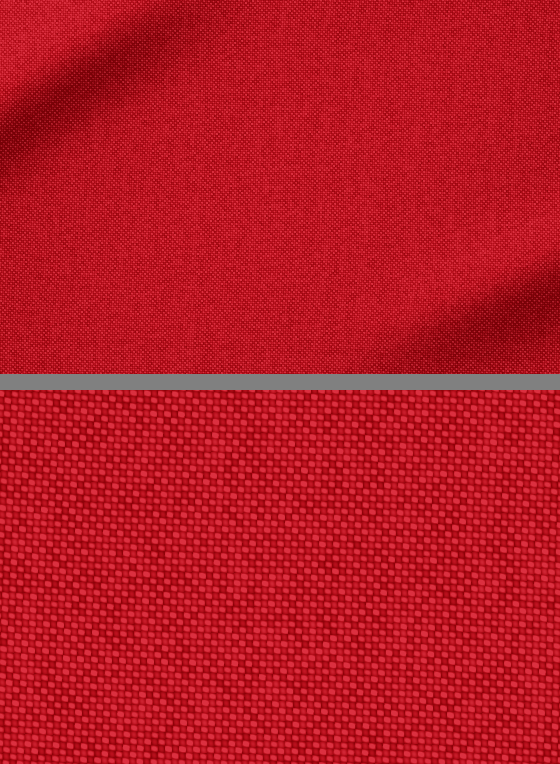
Top, the full canvas; bottom, a detail of the centre.
A WebGL 1 fragment shader for this texture:

```glsl
precision highp float;
// Red plain-weave cloth: a checkerboard of rounded warp and weft floats,
// about 120 repeats across and 84 down, turned slightly clockwise, with
// small thread variation and two soft diagonal folds shading the cloth.

uniform vec2 u_resolution;

float hash(vec2 p) {
  return fract(sin(dot(p, vec2(12.99, 78.23))) * 4375.85);
}

// Bell curve around zero.
float bell(float d, float width) {
  return exp(-d * d / (width * width));
}

// Gentle bending of the threads from layered sines.
vec2 bend(vec2 p) {
  return 0.0015 * vec2(sin(p.y * 9.0 + p.x * 4.0) + 0.4 * sin(p.y * 23.0),
                       sin(p.x * 8.0 - p.y * 3.0) + 0.4 * sin(p.x * 19.0));
}

// Brightness of the weave, 0 in the gaps and 1 on the brightest yarn.
float weave(vec2 p) {
  // Weft falls and warp leans slightly to the right.
  vec2 turned = p + bend(p) + 0.04 * vec2(-p.y, p.x);
  vec2 threads = turned * vec2(240.0, 250.0);
  vec2 cell = floor(threads);
  vec2 f = 2.0 * fract(threads) - 1.0;
  float weftOver = mod(cell.x + cell.y, 2.0);

  // x runs along the float, y across it; the twist slants each float.
  vec2 yarn = mix(f.yx, f, weftOver);
  yarn.y += 0.18 * yarn.x;
  float body = (1.0 - 0.5 * yarn.x * yarn.x) * (1.0 - 0.8 * min(yarn.y * yarn.y, 1.1));

  // Weft floats catch the light; single threads and crossings vary.
  float tone = body * mix(0.58, 1.08, weftOver);
  float thread = mix(hash(vec2(cell.x, 3.0)), hash(vec2(7.0, cell.y)), weftOver);
  return tone + 0.08 * (thread - 0.5) + 0.22 * (hash(cell) - 0.5);
}

// Light over the folds: 0 is the level cloth, negative is shadow.
float foldLight(vec2 p) {
  // Upper left: a shadowed valley below a lit corner.
  float upper = 0.8 * (p.y - 0.415 - 0.78 * p.x + 0.4 * p.x * p.x);
  float valley = bell(upper, upper > 0.0 ? 0.042 : 0.065);
  float light = -0.48 * valley * (1.0 - smoothstep(0.15, 0.52, p.x));
  light += 0.26 * smoothstep(0.035, 0.11, upper) * (1.0 - smoothstep(0.1, 0.4, p.x));

  // Lower right: a lit ridge above a broad shadow.
  float lower = 0.9 * (p.y - 0.15 - 0.45 * (p.x - 1.0));
  float reach = smoothstep(0.5, 0.95, p.x);
  light -= 0.46 * reach * bell(lower, lower > 0.0 ? 0.050 : 0.085);
  light += 0.18 * reach * bell(lower - 0.11, 0.055);

  // Slow unevenness and darker edges.
  light += 0.015 * sin(p.x * 7.0 - p.y * 10.0 + 1.0);
  vec2 fromCentre = p - vec2(0.5, 0.334);
  return light - 0.28 * dot(fromCentre, fromCentre);
}

void main() {
  vec2 p = gl_FragCoord.xy / u_resolution.x;

  // Average nine samples per pixel to smooth the fine threads.
  float yarn = 0.0;
  for (int j = -1; j <= 1; j++) {
    for (int i = -1; i <= 1; i++) {
      yarn += weave(p + vec2(float(i), float(j)) / (3.0 * u_resolution.x)) / 9.0;
    }
  }

  float light = foldLight(p);
  float tone = clamp(0.54 + 1.4 * (yarn - 0.49) + 0.68 * light, 0.0, 1.0);

  // Ramp from deep gaps through red to the lit yarn.
  vec3 gapRed = vec3(0.56, 0.005, 0.03);
  vec3 clothRed = vec3(0.73, 0.065, 0.115);
  vec3 litRed = vec3(0.86, 0.19, 0.25);
  vec3 color = mix(gapRed, clothRed, clamp(tone / 0.5, 0.0, 1.0));
  color = mix(color, litRed, clamp(tone / 0.5 - 1.0, 0.0, 1.0));
  color *= 1.0 + 0.32 * min(light, 0.0);

  gl_FragColor = vec4(color, 1.0);
}
```
